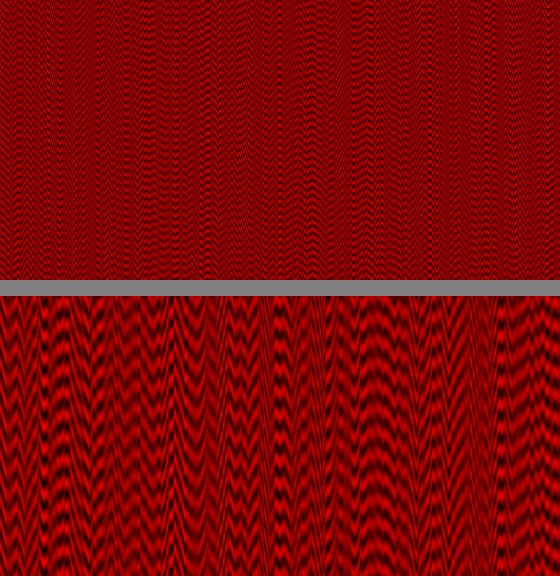
Top: the whole. Bottom: its middle third, enlarged.
Write a Shadertoy shader that draws this pattern.

```glsl
const float ROWS = 37.0;            // wave periods over the canvas height
const float THREADS = 440.0;        // fine columns over the canvas width
const float CHEVRONS = 160.0;       // zigzag corners over the canvas width
const float BANDS = 24.0;           // broad vertical bands over the width
const float THREAD_SHIFT = 0.8;     // phase jitter of the threads, in periods
const float CHEVRON_SHIFT = 2.9;    // phase swing of the zigzags, in periods
const float ROW_DRIFT = 0.03;       // relative change of the period
const float SECOND_WAVE = 0.45;     // strength of the crossing wave
const float BASE_RED = 0.505;
const float CONTRAST = 0.222;
const int TAPS = 4;                 // samples across one pixel
const float TAU = 6.2831853;

float hash(float cell, float seed) {
    vec2 p = fract(vec2(cell * 0.1031, seed * 0.3137 + cell * 0.0973));
    p += dot(p, p.yx + 33.33);
    return fract((p.x + p.y) * p.x * 17.31);
}

// Straight segments between random heights, from -0.5 to 0.5
float zigzag(float x, float seed) {
    float cell = floor(x);
    return mix(hash(cell, seed), hash(cell + 1.0, seed), fract(x)) - 0.5;
}

// Vertical wave whose phase and period vary from column to column
float wave(vec2 uv, float seed) {
    float phase = THREAD_SHIFT * zigzag(uv.x * THREADS, seed)
                + CHEVRON_SHIFT * zigzag(uv.x * CHEVRONS, seed + 1.0)
                + zigzag(uv.x * BANDS, seed + 2.0);
    float rows = ROWS * (1.0 + ROW_DRIFT * zigzag(uv.x * CHEVRONS, seed + 3.0));
    return sin(TAU * (uv.y * rows + phase));
}

// Two crossing waves, stronger in some threads
float weave(vec2 uv) {
    float strength = 1.0 + 0.2 * zigzag(uv.x * BANDS, 11.0)
                   + 0.8 * zigzag(uv.x * THREADS, 12.0);
    return strength * (wave(uv, 1.0) + SECOND_WAVE * wave(uv, 6.0));
}

void mainImage(out vec4 fragColor, in vec2 fragCoord) {
    // Average across the pixel width to smooth the thread edges
    float sum = 0.0;
    for (int i = 0; i < TAPS; i++) {
        float offset = (float(i) + 0.5) / float(TAPS) - 0.5;
        sum += weave((fragCoord + vec2(offset, 0.0)) / iResolution.xy);
    }

    float red = clamp(BASE_RED + CONTRAST * sum / float(TAPS), 0.0, 1.0);
    fragColor = vec4(red, 0.0, 0.0, 1.0);
}
```
